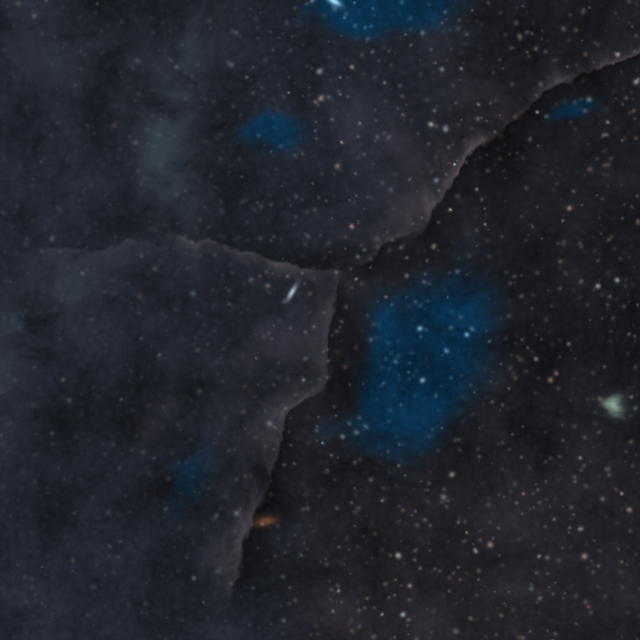
Give the GLSL for this texture, as a Shadertoy shader.

```glsl
float hash(vec2 p) {
    vec3 q = fract(p.xyx * 0.1031);
    q += dot(q, q.yzx + 33.33);
    return fract((q.x + q.y) * q.z);
}

vec2 hash2(vec2 p) {
    return vec2(hash(p), hash(p + 71.7));
}

// Layered sines, each octave turned and bent
float layers(vec2 p) {
    float sum = 0.0, amp = 0.5;
    for (int i = 0; i < 6; i++) {
        p = mat2(0.8, 0.6, -0.6, 0.8) * p * 1.7 + 1.3;
        p += 0.6 * sin(p.yx * 0.8);
        sum += amp * sin(p.x) * sin(p.y);
        amp *= 0.65;
    }
    return sum;
}

// Distance to the nearest cell point
float cells(vec2 p) {
    vec2 base = floor(p);
    float nearest = 2.0;
    for (int k = 0; k < 9; k++) {
        vec2 id = base + vec2(k % 3 - 1, k / 3 - 1);
        nearest = min(nearest, length(p - id - hash2(id)));
    }
    return nearest;
}

// Sparse soft mineral specks with varied tint and size
vec3 specks(vec2 p, float density, float size) {
    vec2 base = floor(p);
    vec3 light = vec3(0.0);
    for (int k = 0; k < 9; k++) {
        vec2 id = base + vec2(k % 3 - 1, k / 3 - 1);
        vec2 d = p - id - hash2(id);
        d.x += 0.4 * d.y * (hash(id + 5.0) - 0.5);
        float radius = size * mix(0.5, 1.2, hash(id + 13.0));
        float power = step(hash(id + 29.0), density) * pow(hash(id + 43.0), 2.0);
        vec3 tint = mix(vec3(0.50, 0.36, 0.27), vec3(0.42, 0.52, 0.56), hash(id + 59.0));
        light += tint * power * exp(-dot(d, d) / (radius * radius));
    }
    return light;
}

// Soft ellipse whose first radius runs along the angle
float blob(vec2 p, vec2 center, vec2 radii, float angle) {
    vec2 d = p - center;
    float c = cos(angle), s = sin(angle);
    vec2 q = vec2(c * d.x + s * d.y, c * d.y - s * d.x) / radii;
    return exp(-dot(q, q));
}

// Crest lit on the left of a to b (x) and shaded on the right (y)
vec2 crest(vec2 p, vec2 a, vec2 b, float width, float glow) {
    vec2 ab = b - a, ap = p - a;
    float dist = length(ap - ab * clamp(dot(ap, ab) / dot(ab, ab), 0.0, 1.0));
    float side = smoothstep(-0.004, 0.004, (ab.x * ap.y - ab.y * ap.x) / length(ab));
    return vec2(glow * side * exp(-dist / width), (1.0 - side) * exp(-dist / 0.028));
}

vec2 ridges(vec2 p) {
    vec2 joint = vec2(0.53, 0.57);
    vec2 r = crest(p, vec2(0.37, 0.10), vec2(0.42, 0.26), 0.025, 0.6);
    r = max(r, crest(p, vec2(0.42, 0.26), vec2(0.45, 0.34), 0.025, 0.75));
    r = max(r, crest(p, vec2(0.45, 0.34), vec2(0.51, 0.41), 0.018, 0.6));
    r = max(r, crest(p, vec2(0.51, 0.41), joint, 0.025, 0.45));
    r = max(r, crest(p, vec2(0.57, 0.59), vec2(0.67, 0.66), 0.018, 0.35));
    r = max(r, crest(p, vec2(0.67, 0.66), vec2(0.785, 0.81), 0.022, 0.9));
    r = max(r, crest(p, vec2(0.785, 0.81), vec2(0.88, 0.87), 0.010, 0.6));
    r = max(r, crest(p, vec2(0.88, 0.87), vec2(1.02, 0.925), 0.008, 0.9));
    r = max(r, crest(p, joint, vec2(0.43, 0.595), 0.012, 0.7));
    r = max(r, crest(p, vec2(0.43, 0.595), vec2(0.28, 0.635), 0.010, 0.55) * vec2(1.0, 0.5));
    return max(r, crest(p, vec2(0.24, 0.62), vec2(0.08, 0.61), 0.010, 0.3) * vec2(1.0, 0.4));
}

void mainImage(out vec4 fragColor, in vec2 fragCoord) {
    vec2 p = fragCoord / iResolution.xy;
    float cloud = layers(p * 4.0);
    float fine = layers(p * 17.0 + 4.0);
    vec2 warp = vec2(fine, layers(p * 15.0 + 9.0));
    vec2 w = p + 0.013 * warp;
    float grain = 0.6 * cells(p * 70.0) + 0.4 * cells(p * 130.0) - 0.5;

    // Dark stone, cool on the left and warm at lower right
    float right = smoothstep(-0.08, 0.12, p.x - 0.46 - 0.55 * max(p.y - 0.45, 0.0));
    vec3 color = mix(vec3(0.122, 0.135, 0.170), vec3(0.108, 0.110, 0.132), right);
    color += vec3(0.018, 0.008, 0.004) * right * smoothstep(0.5, 0.0, p.y);
    color *= 1.0 + 0.25 * cloud + 0.26 * fine - 0.32 * grain;

    // Pale mineral haze
    float haze = 0.55 * blob(w, vec2(0.29, 0.87), vec2(0.16, 0.035), 1.25);
    haze += 0.6 * blob(w, vec2(0.28, 0.71), vec2(0.08, 0.04), 1.9);
    haze += 0.4 * blob(w, vec2(0.12, 0.54), vec2(0.11, 0.04), 0.6);
    haze += 0.4 * blob(w, vec2(0.0, 0.43), vec2(0.13, 0.05), 1.4);
    haze += 0.25 * blob(w, vec2(0.10, 0.92), vec2(0.20, 0.09), -0.5);
    color = mix(color, vec3(0.23, 0.28, 0.32), haze * clamp(0.8 + 0.8 * fine, 0.0, 1.0));

    // Rough rock faces
    float face = 0.6 * blob(w, vec2(0.61, 0.77), vec2(0.12, 0.05), -0.9);
    face += 0.55 * blob(w, vec2(0.43, 0.45), vec2(0.15, 0.08), 1.1);
    face += 0.5 * blob(w, vec2(0.24, 0.34), vec2(0.08, 0.025), 1.0);
    face += 0.4 * blob(w, vec2(0.68, 0.91), vec2(0.12, 0.04), -0.5);
    float lump = smoothstep(0.75, 0.15, cells(w * 17.0));
    color = mix(color, vec3(0.27, 0.26, 0.31), face * (0.15 + 0.5 * lump));

    // Blue stains with ragged edges
    float stain = blob(w, vec2(0.655, 0.43), vec2(0.18, 0.105), 1.05);
    stain = max(stain, blob(w, vec2(0.60, 1.0), vec2(0.13, 0.06), 0.1));
    stain = max(stain, 0.65 * blob(w, vec2(0.43, 0.795), vec2(0.08, 0.035), 0.1));
    stain = max(stain, 0.55 * blob(w, vec2(0.29, 0.25), vec2(0.09, 0.05), 1.1));
    stain = max(stain, 0.6 * blob(w, vec2(0.90, 0.83), vec2(0.06, 0.02), 0.3));
    stain = smoothstep(0.25, 0.75, stain + 0.16 * fine);
    color = mix(color, vec3(0.02, 0.175, 0.29) * (1.0 + 0.25 * fine - 0.3 * grain), 0.85 * stain);

    // Broken crests and their shadows
    vec2 ridge = ridges(w);
    color *= 1.0 - 0.45 * ridge.y;
    color = mix(color, vec3(0.38, 0.34, 0.36), ridge.x * clamp(0.65 + 0.7 * fine, 0.1, 1.0));

    // Dust and glints
    float dust = mix(0.35, 1.0, smoothstep(0.25, 0.6, p.x));
    color += dust * specks(p * 34.0, 0.35, 0.14);
    color += 0.45 * dust * specks(p * 75.0 + 20.0, 0.5, 0.25);
    color += vec3(0.55, 0.58, 0.60) * blob(p, vec2(0.456, 0.543), vec2(0.013, 0.004), 1.05);
    color += vec3(0.6, 0.7, 0.7) * blob(p, vec2(0.522, 0.998), vec2(0.012, 0.005), -0.5);
    color += vec3(0.40, 0.52, 0.44) * blob(w, vec2(0.962, 0.362), vec2(0.014, 0.011), 0.3);
    color += vec3(0.35, 0.19, 0.08) * blob(w, vec2(0.413, 0.182), vec2(0.015, 0.009), 0.4);

    fragColor = vec4(clamp(color, 0.0, 1.0), 1.0);
}
```
